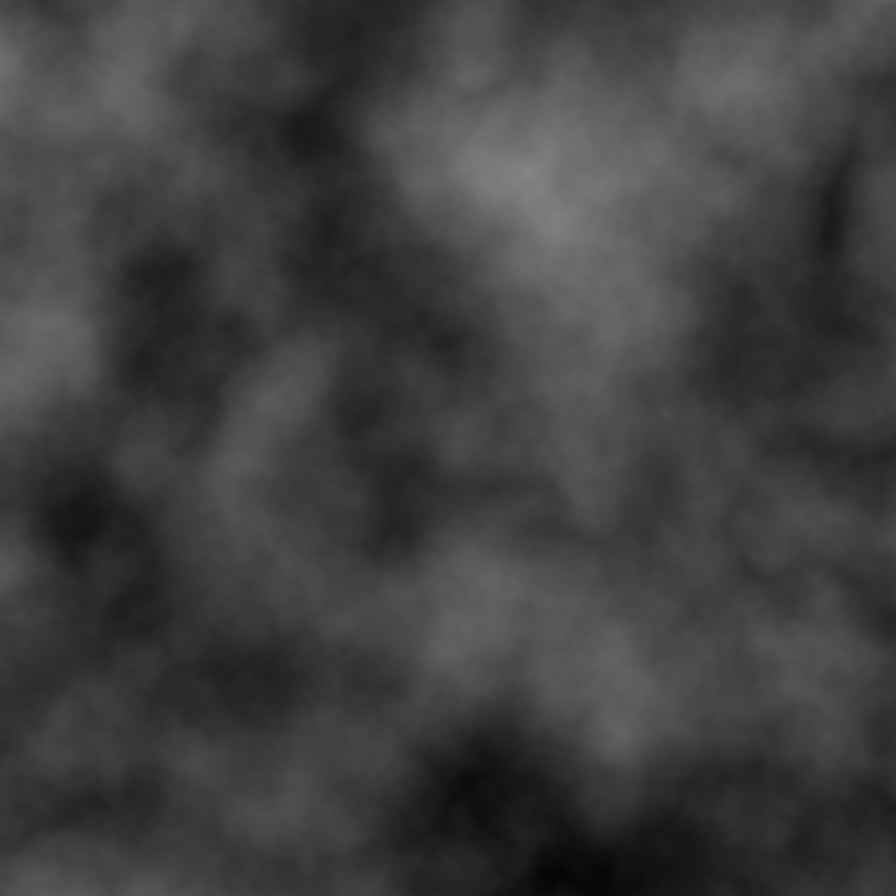
A WebGL 1 fragment shader for this texture:

```glsl
precision highp float;

uniform vec2 u_resolution;

const float BASE_FREQUENCY = 2.2;   // largest cloud cells per canvas height
const float OCTAVE_GAIN = 0.5;
const float BASE_GRAY = 0.184;
const float CLOUD_CONTRAST = 0.285;
const float CREASE_CONTRAST = 0.335;
const float CREASE_SOFTNESS = 0.025;
const vec2 CLOUD_OFFSET = vec2(14.1, 41.3);
const vec2 CREASE_OFFSET = vec2(67.6, 28.9);
const float TAU = 6.2831853;
const int OCTAVES = 7;

// Rotates each octave to hide the lattice and doubles its frequency
const mat2 OCTAVE_TURN = mat2(1.6, 1.2, -1.2, 1.6);

float hash(vec2 p) {
    vec3 q = fract(p.xyx * vec3(0.1031, 0.1030, 0.0973));
    q += dot(q, q.yzx + 33.33);
    return fract((q.x + q.y) * q.z);
}

// Contribution of the unit gradient at one lattice corner
float cornerSlope(vec2 cell, vec2 corner, vec2 local) {
    float angle = TAU * hash(cell + corner);
    return dot(vec2(cos(angle), sin(angle)), local - corner);
}

float gradientNoise(vec2 p) {
    vec2 cell = floor(p);
    vec2 local = p - cell;
    vec2 fade = local * local * local * (local * (local * 6.0 - 15.0) + 10.0);
    float bottom = mix(cornerSlope(cell, vec2(0.0, 0.0), local),
                       cornerSlope(cell, vec2(1.0, 0.0), local), fade.x);
    float top = mix(cornerSlope(cell, vec2(0.0, 1.0), local),
                    cornerSlope(cell, vec2(1.0, 1.0), local), fade.x);
    return mix(bottom, top, fade.y);
}

float fractalNoise(vec2 p) {
    float total = 0.0;
    float amplitude = 1.0;
    for (int i = 0; i < OCTAVES; i++) {
        total += amplitude * gradientNoise(p);
        p = OCTAVE_TURN * p + vec2(5.3, 9.1);
        amplitude *= OCTAVE_GAIN;
    }
    return total;
}

void main() {
    vec2 p = gl_FragCoord.xy / u_resolution.y * BASE_FREQUENCY;

    // Broad clouds
    float clouds = fractalNoise(p + CLOUD_OFFSET);

    // Folded noise leaves soft dark creases along its zero lines
    float folded = fractalNoise(p + CREASE_OFFSET);
    float creases = sqrt(folded * folded + CREASE_SOFTNESS * CREASE_SOFTNESS);

    float gray = BASE_GRAY + CLOUD_CONTRAST * clouds + CREASE_CONTRAST * creases;
    gl_FragColor = vec4(vec3(clamp(gray, 0.0, 1.0)), 1.0);
}
```
